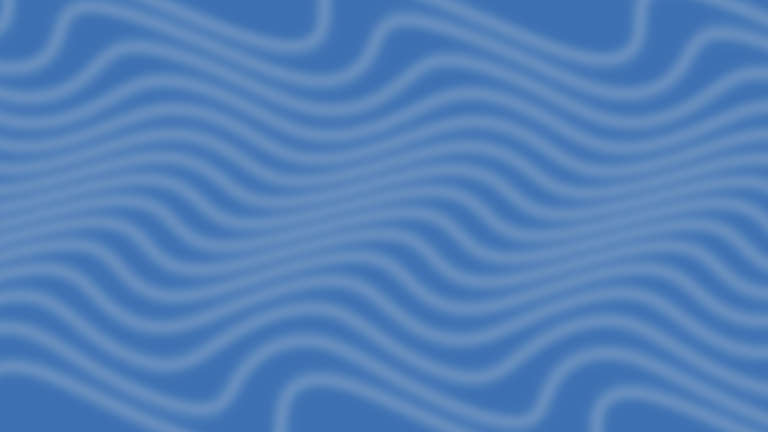
Write a Shadertoy shader that draws this background.

```glsl
// Soft pale contour lines rippling across a blue field.

const float TAU = 6.2831853;

const vec3 FIELD_COLOR = vec3(0.240, 0.440, 0.700);
const vec3 LINE_COLOR  = vec3(0.415, 0.570, 0.750);

// All lengths are fractions of the canvas height.
const int   FIRST_LINE   = -1;
const int   LAST_LINE    = 13;
const float LINE_SOFT    = 0.0145;  // glow radius of one line
const float LINE_OPACITY = 0.90;
const float LINE_DENSITY = 14.6;    // mean lines per unit height
const float CROWDING     = 0.76;    // extra packing near the middle
const float CROWD_DEPTH  = 0.463;
const float CENTER_INDEX = 6.48;
const float TILT         = 0.042;
const float TILT_PIVOT   = 0.90;

const float WAVE_LENGTH  = 0.694;
const float WAVE_HEIGHT  = 0.90;    // measured in line spacings
const float CREST_X      = 0.910;
const float SWAY         = 0.197;   // sideways drift of the crests
const float SWAY_DEPTH   = 0.272;
const float SWAY_LENGTH  = 1.02;

// Continuous line index; each whole value is the center of a line.
float lineIndex(vec2 p) {
    float depth = 1.0 - p.y;
    float level = depth - CROWD_DEPTH - TILT * (p.x - TILT_PIVOT);
    float stack = LINE_DENSITY * level + CROWDING * sin(TAU * level);

    float crest = CREST_X + SWAY * cos(TAU * (depth - SWAY_DEPTH) / SWAY_LENGTH);
    float wave = cos(TAU * (p.x - crest) / WAVE_LENGTH) - 1.0;
    return CENTER_INDEX + stack + WAVE_HEIGHT * wave;
}

// Length of the index gradient, by central differences.
float indexSlope(vec2 p) {
    vec2 e = vec2(0.002, 0.0);
    vec2 g = vec2(lineIndex(p + e.xy) - lineIndex(p - e.xy),
                  lineIndex(p + e.yx) - lineIndex(p - e.yx));
    return max(length(g) / (2.0 * e.x), 1.0);
}

void mainImage(out vec4 fragColor, in vec2 fragCoord) {
    vec2 p = fragCoord / iResolution.y;
    float index = lineIndex(p);
    float slope = indexSlope(p);

    // Each translucent line covers part of the field still showing.
    float uncovered = 1.0;
    for (int i = FIRST_LINE; i <= LAST_LINE; i++) {
        float d = (index - float(i)) / (slope * LINE_SOFT);
        uncovered *= 1.0 - LINE_OPACITY * exp(-0.5 * d * d);
    }

    fragColor = vec4(mix(LINE_COLOR, FIELD_COLOR, uncovered), 1.0);
}
```
